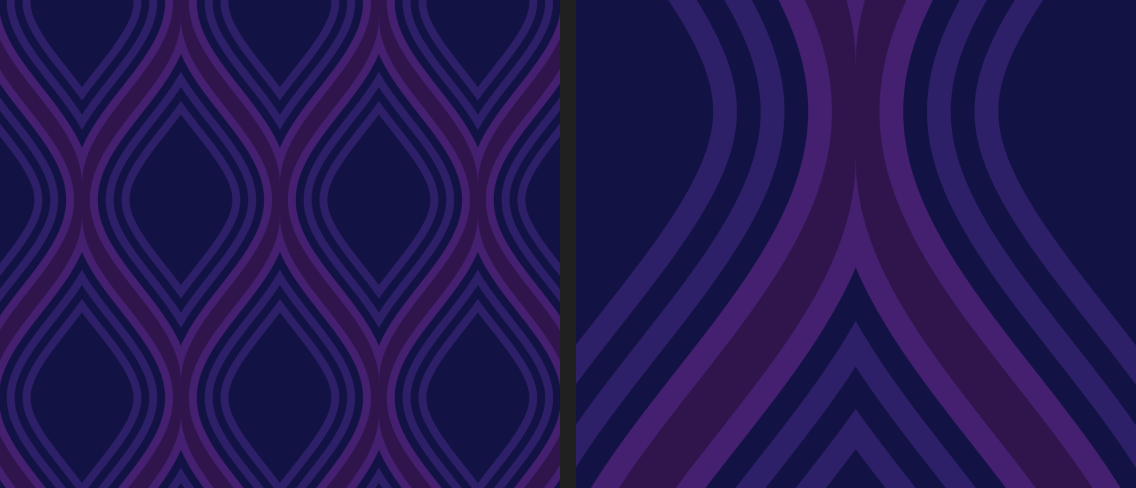
Left: the whole. Right: its middle third, enlarged.
Write a Shadertoy shader that draws this pattern.

```glsl
const float PI = 3.14159265;
const float HALF_WIDTH = 0.46;  // eye half-width; one unit is the column pitch
const float HALF_HEIGHT = 0.921;

// Half-width of the eye at height y above its middle
float eyeProfile(float y) {
    return 0.5 * HALF_WIDTH * (1.0 + cos(PI * min(y, HALF_HEIGHT) / HALF_HEIGHT));
}

// Distance to the eye outline, positive inside
float eyeDepth(vec2 p) {
    p = abs(p);
    float k = PI / HALF_HEIGHT;
    float t = min(p.y, HALF_HEIGHT);

    // Newton steps towards the closest height on the outline
    for (int i = 0; i < 8; i++) {
        float gap = eyeProfile(t) - p.x;
        float slope = -0.5 * HALF_WIDTH * k * sin(k * t);
        float bend = -0.5 * HALF_WIDTH * k * k * cos(k * t);
        float stepSize = (gap * slope + t - p.y) / max(1.0 + slope * slope + gap * bend, 0.4);
        t = clamp(t - stepSize, 0.0, HALF_HEIGHT);
    }
    float dist = length(p - vec2(eyeProfile(t), t));
    return p.x < eyeProfile(p.y) ? dist : -dist;
}

// Offset of p from the middle of its cell
vec2 repeatCell(vec2 p) {
    vec2 pitch = vec2(1.0, 2.0);
    return p - pitch * round(p / pitch);
}

void mainImage(out vec4 fragColor, in vec2 fragCoord) {
    float pixel = 2.829 / iResolution.x;
    vec2 p = fragCoord * pixel - vec2(0.914, 1.456);

    // Two interleaved sets of eyes, staggered by half a cell
    float depth = max(eyeDepth(repeatCell(p)),
                      eyeDepth(repeatCell(p - vec2(0.5, 1.0))));

    vec3 navy = vec3(0.07, 0.075, 0.265);
    vec3 indigo = vec3(0.18, 0.12, 0.41);
    vec3 violet = vec3(0.27, 0.12, 0.44);
    vec3 color = vec3(0.19, 0.08, 0.30);

    // Nested bands of equal width, from the outline inwards
    for (int i = 0; i < 6; i++) {
        vec3 band = i % 2 == 1 ? navy : (i == 0 ? violet : indigo);
        float edge = depth - 0.04 * float(i);
        color = mix(color, band, smoothstep(-0.7 * pixel, 0.7 * pixel, edge));
    }
    fragColor = vec4(color, 1.0);
}
```
